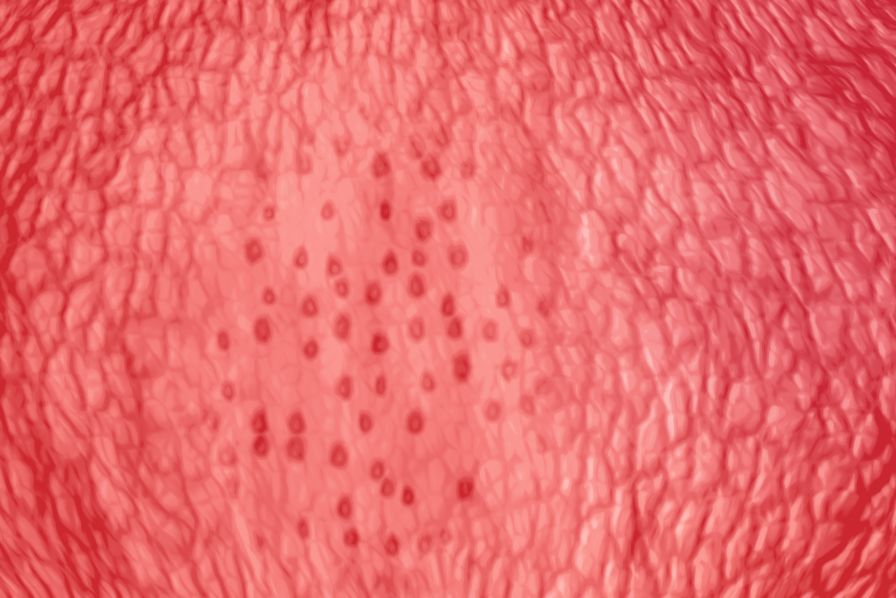
A WebGL 1 fragment shader for this texture:

```glsl
precision highp float;
// Red grained leather: a bright pored centre with upright creased pebbles bending around it.
uniform vec2 u_resolution;

// Palette from deep crease to glint
const vec3 DEEP = vec3(0.80, 0.155, 0.185);
const vec3 CREASE = vec3(0.86, 0.285, 0.30);
const vec3 BODY = vec3(0.92, 0.40, 0.40);
const vec3 LIGHT = vec3(0.96, 0.49, 0.48);
const vec3 PALE = vec3(0.98, 0.58, 0.56);
const vec3 GLINT = vec3(1.00, 0.74, 0.72);
const vec3 COOL_TINT = vec3(-0.02, -0.01, 0.022);

// Layout, in units of the canvas height
const vec2 CENTRE = vec2(0.62, 0.42);
const float BARREL = 1.2;          // bending of the creases around the centre
const float PEBBLE_SCALE = 20.0;
const float WRINKLE_SCALE = 40.0;
const float PORE_SCALE = 15.0;
const float PORE_RADIUS = 0.0165;
const vec2 LIGHT_STEP = vec2(-0.010, 0.005);

// Tone
const float TONE_CENTRE = 0.86;
const float TONE_FALL = 0.64;
const float RELIEF = 0.44;
const float SLOPE = 0.36;
const float STREAK = 0.42;
const float PORE_DEPTH = 0.58;

float hash(vec2 p) {
  return fract(sin(dot(p, vec2(127.1, 311.7))) * 43758.5453);
}

vec2 hash2(vec2 p) {
  return vec2(hash(p), hash(p + 57.3));
}

float noise(vec2 p) {
  vec2 i = floor(p), f = fract(p);
  f = f * f * (3.0 - 2.0 * f);
  return mix(mix(hash(i), hash(i + vec2(1.0, 0.0)), f.x),
             mix(hash(i + vec2(0.0, 1.0)), hash(i + 1.0), f.x), f.y);
}

vec2 noise2(vec2 p) {
  return vec2(noise(p), noise(p + 31.7)) - 0.5;
}

// Gap between the two nearest cell points: zero along the creases
float cellGap(vec2 p) {
  vec2 cell = floor(p), f = fract(p);
  float near = 8.0, second = 8.0;
  for (int y = -1; y <= 1; y++) {
    for (int x = -1; x <= 1; x++) {
      vec2 o = vec2(float(x), float(y));
      float d = length(o + 0.05 + 0.9 * hash2(cell + o) - f);
      second = min(second, max(near, d));
      near = min(near, d);
    }
  }
  return second - near;
}

// Coordinates that stretch the grain upright and wrap it around the centre
vec2 grainSpace(vec2 p) {
  p += 0.022 * noise2(p * 9.0) + 0.009 * noise2(p * 32.0);
  vec2 d = p - CENTRE;
  return vec2(d.x * (1.0 + BARREL * d.y * d.y) + 0.10 * d.y,
              p.y * (0.44 + 0.13 * p.y) + 0.12 * d.x) + 3.0;
}

// Surface height from 0 in the creases to 1 on the pebbles
float leatherHeight(vec2 p, float coarse) {
  vec2 g = grainSpace(p);
  float pebble = smoothstep(-0.05, 0.6, cellGap(g * PEBBLE_SCALE));
  float wrinkle = smoothstep(-0.05, 0.55, cellGap(g * WRINKLE_SCALE * vec2(1.0, 1.3)));
  float swell = noise(g * vec2(32.0, 20.0));
  return mix(0.30, 0.58, coarse) * pebble + 0.20 * wrinkle
       + mix(0.42, 0.28, coarse) * swell;
}

// Scattered pits, each with a paler core and a soft tail above
float pores(vec2 p) {
  vec2 q = p * PORE_SCALE, cell = floor(q);
  float pit = 0.0;
  for (int y = -1; y <= 1; y++) {
    for (int x = -1; x <= 1; x++) {
      vec2 id = cell + vec2(float(x), float(y));
      vec2 d = (q - id - 0.15 - 0.7 * hash2(id + 11.0)) / PORE_SCALE;
      d.y *= d.y > 0.0 ? 0.58 : 0.85;
      float r = length(d) / (PORE_RADIUS * mix(0.75, 1.1, hash(id + 5.0)));
      float disc = 1.0 - smoothstep(0.35, 1.3, r);
      float core = 0.3 * (1.0 - smoothstep(0.1, 0.55, r));
      pit = max(pit, (disc - core) * step(0.15, hash(id + 23.0)));
    }
  }
  return pit;
}

vec3 palette(float t) {
  vec3 c = mix(DEEP, CREASE, smoothstep(0.02, 0.27, t));
  c = mix(c, BODY, smoothstep(0.27, 0.52, t));
  c = mix(c, LIGHT, smoothstep(0.52, 0.75, t));
  c = mix(c, PALE, smoothstep(0.75, 0.95, t));
  return mix(c, GLINT, smoothstep(1.0, 1.45, t));
}

void main() {
  vec2 p = gl_FragCoord.xy / u_resolution.y;
  vec2 d = p - CENTRE;
  float coarse = smoothstep(0.14, 0.50, length(d * vec2(1.0, 0.85)));

  // Broad glow, falling faster to the left, with upright streaks
  float reach = length(d / vec2(d.x < 0.0 ? 0.70 : 1.0, 0.95));
  float tone = TONE_CENTRE - TONE_FALL * smoothstep(0.1, 1.1, reach);
  tone += STREAK * (noise(grainSpace(p) * vec2(15.0, 9.0) + 7.0) - 0.5);

  // Creases and side light
  float h = leatherHeight(p, coarse);
  float slope = h - leatherHeight(p + LIGHT_STEP, coarse);
  tone += RELIEF * mix(0.65, 1.2, coarse) * (h - 0.48);
  tone += SLOPE * mix(0.5, 1.1, coarse) * slope;
  tone += 0.22 * smoothstep(0.12, 0.45, slope) * smoothstep(0.6, 1.1, p.x);

  // Pores fade out away from the centre
  float pored = 1.0 - smoothstep(0.24, 0.42, length(d * vec2(1.1, 0.85)));
  tone -= PORE_DEPTH * pored * pores(p + 0.006 * noise2(p * 40.0));

  float cool = smoothstep(0.75, 1.35, p.x) * smoothstep(0.0, 0.5, p.y);
  gl_FragColor = vec4(palette(tone) + COOL_TINT * cool, 1.0);
}
```
